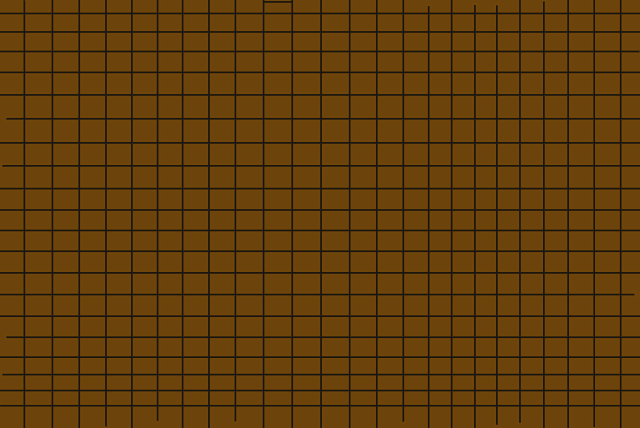
This pattern is drawn by a WebGL 2 fragment shader. Its source:

```glsl
#version 300 es
precision highp float;
// Brown field ruled by an uneven grid of thin dark lines with slightly frayed ends.

uniform vec2 u_resolution;
out vec4 fragColor;

const vec3 FILL_COLOR = vec3(0.424, 0.263, 0.040);
const vec3 LINE_COLOR = vec3(0.090, 0.075, 0.055);

const int COLUMN_LINES = 24;
const int ROW_LINES = 20;

// First line and span to the last one, as fractions of each axis
const vec2 COLUMN_RANGE = vec2(0.0384, 0.9316);
const vec2 ROW_RANGE = vec2(0.0322, 0.9160);

// Amplitudes of the four sine harmonics that make the spacing uneven
const vec4 COLUMN_WARP = vec4(0.0160, -0.0044, -0.0036, 0.0056);
const vec4 ROW_WARP = vec4(0.0242, -0.0151, 0.0, -0.0070);

const float PI = 3.14159;
const float LINE_WIDTH = 0.0039;   // in canvas heights
const float JITTER = 0.0016;       // random shift of each line
const float FRAY = 0.020;          // longest gap at a line end
const float FRAY_RARITY = 7.0;     // higher leaves fewer short lines
const float HALO_WIDTH = 0.007;
const float HALO_GAIN = 0.05;
const int CAPPED_COLUMN = 9;       // cell closed off at the top edge
const float CAP_DEPTH = 0.0045;

float hash(vec2 p) {
    return fract(sin(dot(p, vec2(12.9898, 78.233))) * 43758.5453);
}

// Position of line i out of count, along its axis from 0 to 1
float linePosition(int i, int count, vec2 range, vec4 warp, float seed) {
    float t = float(i) / float(count - 1);
    vec4 harmonics = sin(PI * t * vec4(1.0, 2.0, 3.0, 4.0));
    float shift = JITTER * (hash(vec2(float(i), seed)) - 0.5);
    return range.x + range.y * t + dot(warp, harmonics) + shift;
}

float frayGap(int i, float seed) {
    return FRAY * pow(hash(vec2(float(i), seed)), FRAY_RARITY) - 0.003;
}

// Signed distance to a straight line with trimmed ends
float strokeDistance(float across, float along, float start, float end) {
    return max(abs(across) - 0.5 * LINE_WIDTH, max(start - along, along - end));
}

// Distance to all parallel lines of one axis; p.x runs across, p.y along
float lineSet(vec2 p, vec2 size, int count, vec2 range, vec4 warp, float seed) {
    float nearest = 1.0;
    for (int i = 0; i < count; i++) {
        float center = size.x * linePosition(i, count, range, warp, seed);
        float start = frayGap(i, seed + 1.0);
        float end = size.y - frayGap(i, seed + 2.0);
        nearest = min(nearest, strokeDistance(p.x - center, p.y, start, end));
    }
    return nearest;
}

void main() {
    // Canvas heights, measured from the top left
    vec2 size = vec2(u_resolution.x / u_resolution.y, 1.0);
    vec2 p = gl_FragCoord.xy / u_resolution.y;
    p.y = 1.0 - p.y;
    float pixel = 1.0 / u_resolution.y;

    // Both directions of the grid
    float columns = lineSet(p, size, COLUMN_LINES, COLUMN_RANGE, COLUMN_WARP, 3.0);
    float rows = lineSet(p.yx, size.yx, ROW_LINES, ROW_RANGE, ROW_WARP, 11.0);
    float d = min(columns, rows);

    // Short cap joining two columns at the top
    float capStart = size.x * linePosition(CAPPED_COLUMN, COLUMN_LINES, COLUMN_RANGE, COLUMN_WARP, 3.0);
    float capEnd = size.x * linePosition(CAPPED_COLUMN + 1, COLUMN_LINES, COLUMN_RANGE, COLUMN_WARP, 3.0);
    d = min(d, strokeDistance(p.y - CAP_DEPTH, p.x, capStart, capEnd));

    // Faint light rim beside the lines, then the lines themselves
    float halo = 1.0 - smoothstep(0.0, HALO_WIDTH, d);
    vec3 color = FILL_COLOR * (1.0 + HALO_GAIN * halo);
    float ink = clamp(0.5 - d / pixel, 0.0, 1.0);
    color = mix(color, LINE_COLOR, ink);

    fragColor = vec4(color, 1.0);
}
```
